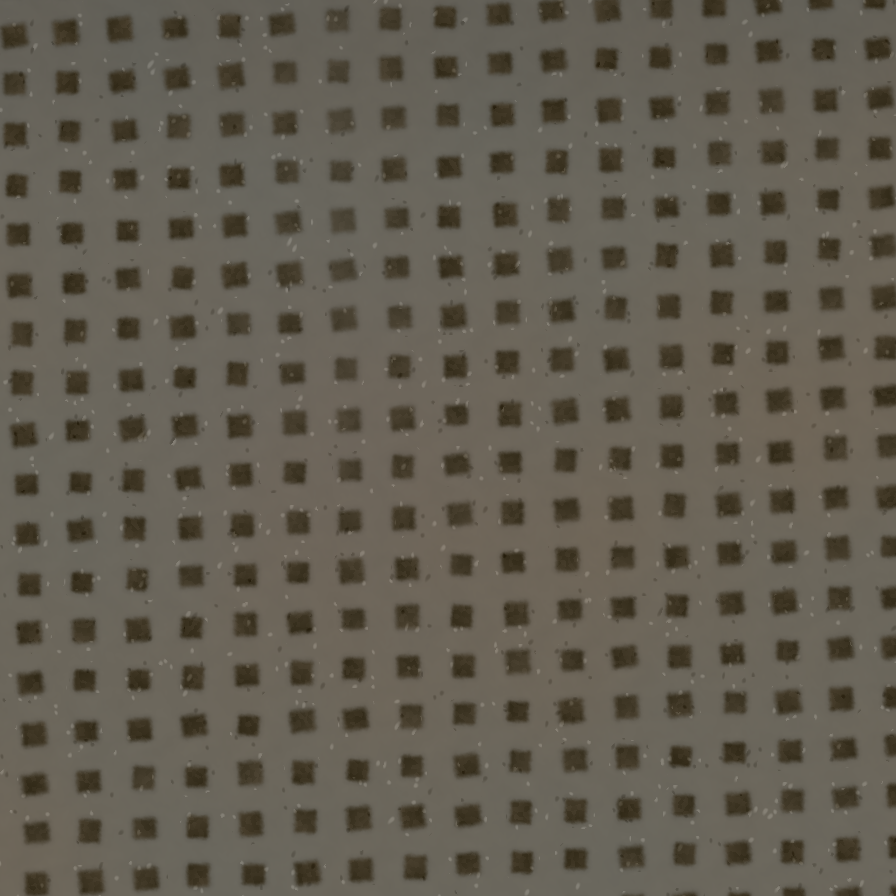
Reproduce this texture procedurally as a Shadertoy shader.

```glsl
// A taupe sheet punched with a slightly skewed lattice of small soft square holes.
// Lattice coordinates give each hole its own jitter, size and depth; cellular
// noise adds grit and flecks, and layered sines drift the tint of the sheet.

float hash(vec2 p) {
    vec3 q = fract(p.xyx * vec3(0.1031, 0.1030, 0.0973));
    q += dot(q, q.yzx + 33.33);
    return fract((q.x + q.y) * q.z);
}

vec2 hash2(vec2 p) {
    return vec2(hash(p), hash(p + 71.7));
}

// Cellular noise: x = distance to the nearest point, y = random value of its cell
vec2 cellular(vec2 p) {
    vec2 base = floor(p), best = vec2(9.0, 0.0);
    for (int j = -1; j <= 1; j++)
    for (int i = -1; i <= 1; i++) {
        vec2 cell = base + vec2(i, j);
        float d = length(cell + hash2(cell + 200.0) - p);
        if (d < best.x) best = vec2(d, hash(cell + 317.0));
    }
    return best;
}

// Layered sines, each octave turned and bent by the last, about -1 to 1
float drift(vec2 p) {
    float sum = 0.0, gain = 0.5;
    for (int i = 0; i < 4; i++) {
        sum += gain * sin(p.x + 1.3 * sin(p.y + sum)) * cos(0.8 * p.y + float(i));
        p = mat2(1.4, 1.1, -1.1, 1.4) * p + 2.7;
        gain *= 0.6;
    }
    return sum;
}

// Signed distance to a square hole with rounded corners
float roundedBox(vec2 p, vec2 halfSize, float radius) {
    vec2 q = abs(p) - halfSize + radius;
    return length(max(q, 0.0)) + min(max(q.x, q.y), 0.0) - radius;
}

void mainImage(out vec4 fragColor, in vec2 fragCoord) {
    vec2 uv = fragCoord / iResolution.xy;
    float pixel = 1.0 / iResolution.y;

    // Lattice: columns climb to the right, rows lean as they descend
    mat2 lattice = mat2(0.0602, 0.0026, 0.0016, -0.0557);
    vec2 grid = inverse(lattice) * (uv - vec2(0.0145, 0.961));
    vec2 id = floor(grid + 0.5);
    vec2 rnd = hash2(id + 40.0), rnd2 = hash2(id + 93.0);
    vec2 local = lattice * (grid - id) - (rnd - 0.5) * 0.0028;

    // Sheet: broad tint drift, fine mottling and a dimmer top edge
    float tint = drift(uv * 5.0 + 1.0);
    float mottle = drift(uv * 95.0);
    vec3 color = vec3(0.422, 0.402, 0.358);
    color += vec3(0.014, -0.003, -0.014) * tint;
    float warm = exp(-22.0 * dot(uv - vec2(0.37, 0.5), uv - vec2(0.37, 0.5)));
    color += vec3(0.015, -0.004, -0.008) * warm;
    color += vec3(-0.010, 0.0, 0.010) * smoothstep(0.4, 1.0, uv.y - 0.3 * uv.x);
    color *= 1.0 + 0.018 * mottle - 0.06 * smoothstep(0.75, 1.0, uv.y);

    // Hole outline: varied size, small turn, ragged sides
    float turn = 0.04 + (rnd2.x - 0.5) * 0.22;
    vec2 q = mat2(cos(turn), -sin(turn), sin(turn), cos(turn)) * local;
    vec2 halfSize = vec2(0.0125, 0.0119) + (rnd2 - 0.5) * 0.0022;
    float edge = roundedBox(q, halfSize, 0.0035);
    edge += 0.0011 * drift(uv * 330.0 + id * 3.0);

    // Some holes are shallower, chiefly along one column in the upper half
    float faded = exp(-0.7 * (id.x - 6.0) * (id.x - 6.0)) * smoothstep(0.15, 0.7, uv.y);
    float depth = 1.0 - 0.22 * rnd.x * rnd.y - 0.30 * faded;

    // Hole shading: mottled fibres with a darker side that differs per hole
    float angle = 6.28 * rnd.y;
    float lean = dot(q, vec2(cos(angle), sin(angle))) / 0.012;
    vec2 fibre = cellular(uv * 190.0);
    float light = 0.36 + 0.22 * lean + 0.38 * (fibre.y - 0.5) + 0.25 * (rnd2.y - 0.5);
    vec3 holeColor = mix(vec3(0.19, 0.16, 0.09), vec3(0.30, 0.26, 0.19), clamp(light, 0.0, 1.0));

    // Soft shadowed rim, then the hole itself
    color *= 1.0 - 0.07 * smoothstep(0.008, 0.0, edge);
    float soft = 0.0027 + 0.0012 * rnd2.x + 0.5 * pixel;
    color = mix(color, holeColor, depth * smoothstep(soft, -soft, edge));

    // Wear: sparse pale and dark flecks, densest beside the holes
    vec2 fleck = cellular(uv * vec2(130.0, 105.0) + 0.6 * drift(uv * 60.0));
    float nearRim = smoothstep(0.010, 0.001, abs(edge - 0.003));
    float chance = 0.025 + 0.075 * nearRim;
    float spot = smoothstep(0.42, 0.10, fleck.x);
    color += 0.10 * spot * step(1.0 - chance, fleck.y);
    color -= 0.07 * spot * step(fleck.y, 0.6 * chance);

    fragColor = vec4(color, 1.0);
}
```
